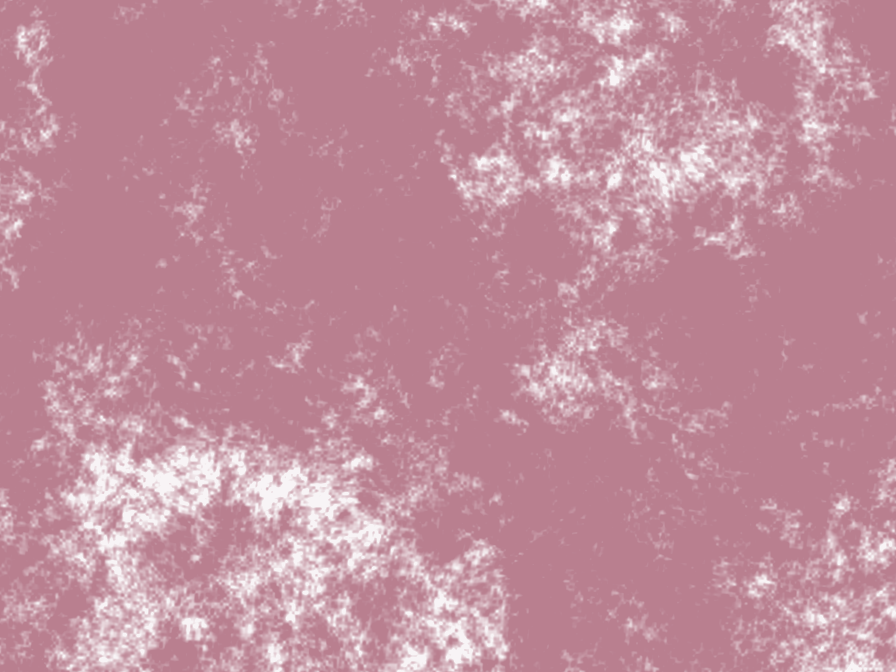
Give the GLSL for this texture, as a Shadertoy shader.

```glsl
#define ROSE vec3(0.724, 0.498, 0.562)
#define CHALK vec3(0.972, 0.958, 0.964)
#define BAND_SCALE vec2(2.6, 6.2)
#define BAND_WEIGHT 1.15
#define GRAIN_SCALE 6.5
#define GRAIN_WEIGHT 0.8
#define GRAIN_GAIN 0.95
#define OCTAVES 6
#define COVER_START -0.1
#define COVER_FULL 2.15
#define COVER_CURVE 1.5

// Integer hash of a lattice cell, 0 to 1
float hash(vec2 cell) {
    uvec2 q = uvec2(ivec2(cell) + 4096);
    uint n = q.x * 1597334u + q.y * 3812015u;
    n = (n ^ (n >> 15)) * 739981u;
    n = (n ^ (n >> 13)) * 277803u;
    n = (n ^ (n >> 16)) * 668265u;
    n ^= n >> 15;
    return float(n & 65535u) / 65535.0;
}

// Smooth value noise centred on zero, scaled to unit deviation
float noise(vec2 p) {
    vec2 cell = floor(p);
    vec2 f = p - cell;
    f = f * f * (3.0 - 2.0 * f);
    float low = mix(hash(cell), hash(cell + vec2(1, 0)), f.x);
    float high = mix(hash(cell + vec2(0, 1)), hash(cell + vec2(1, 1)), f.x);
    return (mix(low, high, f.y) - 0.5) / 0.2145;
}

// Wide horizontal bands broken up by rough, rotated grain
float chalkDensity(vec2 p) {
    vec2 warp = vec2(noise(p * 9.0 + 31.0), noise(p * 9.0 + 67.0));
    float sum = BAND_WEIGHT * noise((p + 0.01 * warp) * BAND_SCALE + 23.4);
    float variance = BAND_WEIGHT * BAND_WEIGHT;
    float weight = GRAIN_WEIGHT;
    mat2 turn = 2.03 * mat2(0.8, 0.6, -0.6, 0.8);
    vec2 q = (p + 0.004 * warp) * GRAIN_SCALE;
    for (int i = 0; i < OCTAVES; i++) {
        sum += weight * noise(q);
        variance += weight * weight;
        weight *= GRAIN_GAIN;
        q = turn * q + 17.7;
    }
    return sum / sqrt(variance);
}

void mainImage(out vec4 fragColor, in vec2 fragCoord) {
    vec2 p = fragCoord / iResolution.y;

    // Only the denser parts leave chalk on the rose ground
    float cover = (chalkDensity(p) - COVER_START) / (COVER_FULL - COVER_START);
    cover = pow(clamp(cover, 0.0, 1.0), COVER_CURVE);

    fragColor = vec4(mix(ROSE, CHALK, cover), 1.0);
}
```
